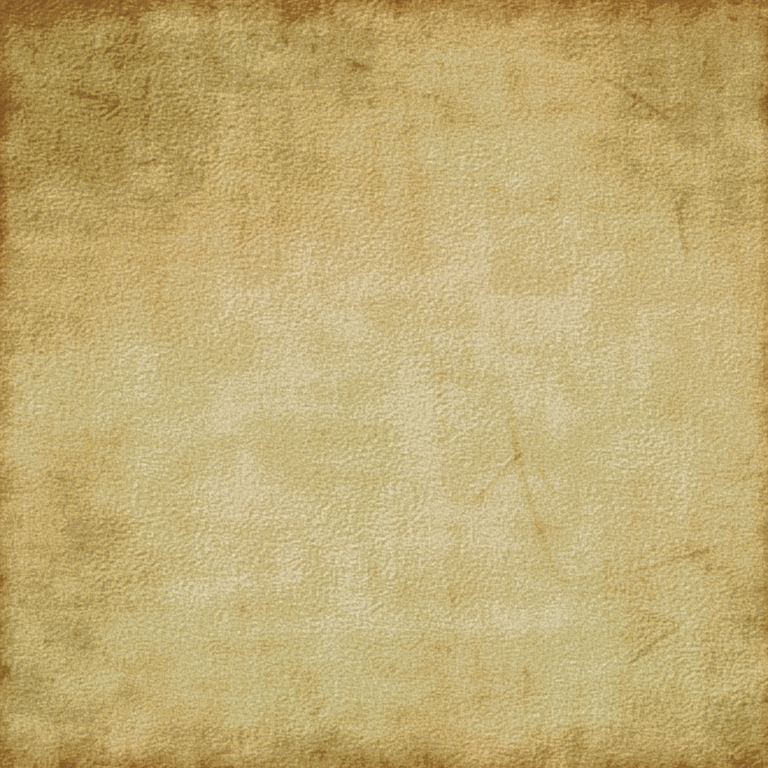
A WebGL 2 fragment shader for this texture:

```glsl
#version 300 es
precision highp float;
// Aged parchment: blotchy ochre clouds, thin burnt rim, fine leather grain, woven streaks and faint scratches.

#define CLOUD_SCALE 3.4
#define CLOUD_AMOUNT 0.17
#define MOTTLE_AMOUNT 0.12
#define STREAK_AMOUNT 0.07
#define EDGE_BURN 0.30
#define RELIEF_SCALE vec2(150.0, 205.0)
#define RELIEF_AMOUNT 0.10
#define GRAIN_SCALE 330.0
#define GRAIN_AMOUNT 0.12
#define SCRATCH_COUNT 16
#define SCRATCH_AMOUNT 0.15
#define FLECK_AMOUNT 0.12

uniform vec2 u_resolution;
out vec4 fragColor;

// Integer hash giving two values in 0..1
vec2 hash2(ivec2 cell) {
    uvec2 v = uvec2(cell) * 1664525u + 1013904223u;
    v.x += v.y * 1664525u;
    v.y += v.x * 1664525u;
    v ^= v >> 16u;
    v.x += v.y * 1664525u;
    v.y += v.x * 1664525u;
    v ^= v >> 16u;
    return vec2(v & 65535u) / 65535.0;
}

float cornerSlope(ivec2 cell, vec2 offset) {
    float angle = 6.28318 * hash2(cell).x;
    return dot(vec2(cos(angle), sin(angle)), offset);
}

// Gradient noise, roughly -0.7..0.7
float noise(vec2 p) {
    ivec2 i = ivec2(floor(p));
    vec2 f = fract(p);
    vec2 w = f * f * f * (f * (f * 6.0 - 15.0) + 10.0);
    float low = mix(cornerSlope(i, f), cornerSlope(i + ivec2(1, 0), f - vec2(1, 0)), w.x);
    float high = mix(cornerSlope(i + ivec2(0, 1), f - vec2(0, 1)), cornerSlope(i + 1, f - 1.0), w.x);
    return mix(low, high, w.y);
}

float fbm(vec2 p) {
    float sum = 0.0, gain = 1.0;
    for (int i = 0; i < 5; i++) {
        sum += gain * noise(p);
        p = mat2(1.6, 1.2, -1.2, 1.6) * p + 17.3;
        gain *= 0.6;
    }
    return sum;
}

// Colour ramp from burnt brown to pale cream
vec3 parchment(float tone) {
    vec3 c = mix(vec3(0.51, 0.36, 0.16), vec3(0.56, 0.42, 0.19), smoothstep(0.05, 0.20, tone));
    c = mix(c, vec3(0.66, 0.55, 0.29), smoothstep(0.20, 0.36, tone));
    c = mix(c, vec3(0.70, 0.61, 0.37), smoothstep(0.36, 0.46, tone));
    c = mix(c, vec3(0.77, 0.67, 0.42), smoothstep(0.46, 0.56, tone));
    c = mix(c, vec3(0.78, 0.71, 0.49), smoothstep(0.56, 0.66, tone));
    return mix(c, vec3(0.82, 0.765, 0.60), smoothstep(0.67, 0.87, tone));
}

// Thin tapering strokes at hashed places
float scratches(vec2 p) {
    float sum = 0.0;
    for (int i = 0; i < SCRATCH_COUNT; i++) {
        vec2 shape = hash2(ivec2(i, 137));
        float angle = 3.14159 * shape.x;
        vec2 along = vec2(cos(angle), sin(angle));
        vec2 d = p - hash2(ivec2(i, 71));
        float reach = mix(0.012, 0.08, shape.y * shape.y);
        float taper = 1.0 - smoothstep(0.5, 1.0, abs(dot(d, along)) / reach);
        float across = abs(dot(d, vec2(-along.y, along.x)));
        sum += taper * (1.0 - smoothstep(0.001, 0.0055, across));
    }
    return sum;
}

// Long faint curved fold
float crease(vec2 p) {
    float bend = 0.57 - p.y;
    float dist = abs(p.x - 0.655 - 0.7 * bend * bend);
    float span = smoothstep(0.18, 0.32, p.y) * (1.0 - smoothstep(0.42, 0.57, p.y));
    return span * (1.0 - smoothstep(0.001, 0.009, dist));
}

void main() {
    vec2 p = gl_FragCoord.xy / u_resolution;

    // Pale centre, shaded upper left, narrow burnt rim
    float cloud = fbm(p * CLOUD_SCALE + 4.7);
    float mottle = fbm(p * vec2(14.0, 18.0) + 31.0);
    float glow = 1.0 - smoothstep(0.14, 0.76, length(p - vec2(0.55, 0.46)));
    float shade = 1.0 - smoothstep(0.05, 0.45, length((p - vec2(0.14, 0.86)) * vec2(0.8, 1.1)));
    vec2 border = min(p, 1.0 - p);
    float rim = min(border.x * 2.2 + 0.012, border.y) + 0.015 * mottle;
    float burn = 1.0 - smoothstep(-0.02, 0.075, rim);

    // Stretched stains in both thread directions
    float streak = noise(p * vec2(42.0, 5.0) + 9.0) + noise(p * vec2(5.0, 46.0) + 53.0)
        + 0.7 * noise(p * vec2(18.0, 150.0)) + 0.5 * noise(p * vec2(120.0, 14.0) + 7.0);

    // Sparse dark flecks gathered in the worn patches
    float worn = smoothstep(-0.1, 0.5, noise(p * 6.0 + 14.0) + 0.5 * (1.0 - glow));
    float fleck = worn * smoothstep(0.22, 0.5, noise(p * vec2(55.0, 75.0)) + 0.4 * noise(p * 140.0));

    float tone = mix(0.46, 0.76, glow) - 0.09 * shade - EDGE_BURN * burn * burn;
    tone += CLOUD_AMOUNT * cloud + MOTTLE_AMOUNT * mottle + STREAK_AMOUNT * streak;
    tone -= SCRATCH_AMOUNT * scratches(p + 0.004 * mottle) + 0.13 * crease(p) + FLECK_AMOUNT * fleck;

    // Embossed relief lit from the upper left, uneven in depth, with fine speckle
    vec2 warp = 0.008 * vec2(noise(p * 17.0), noise(p * 17.0 + 40.0));
    vec2 q = (p + warp) * RELIEF_SCALE;
    float depth = 0.85 + 0.7 * noise(p * 5.0 + 3.0) + 0.3 * shade;
    float relief = depth * (noise(q) - noise(q + vec2(-0.35, 0.45)));
    float grain = noise(p * GRAIN_SCALE) + 0.4 * noise(p * vec2(130.0, 300.0) + 80.0);
    tone += 0.10 * relief + 0.08 * grain;

    // Warm rust near the rim and above, olive below
    vec3 color = parchment(tone);
    float rust = clamp(0.5 * burn + 0.5 * noise(p * 3.7 + 22.0) + 0.25 * (p.y - 0.5), -0.3, 0.7);
    color *= 1.0 + rust * vec3(0.04, -0.05, -0.09);
    color *= 1.0 + RELIEF_AMOUNT * relief + GRAIN_AMOUNT * grain;
    color.b += 0.07 * noise(p * 280.0 + 60.0);

    fragColor = vec4(clamp(color, 0.0, 1.0), 1.0);
}
```
